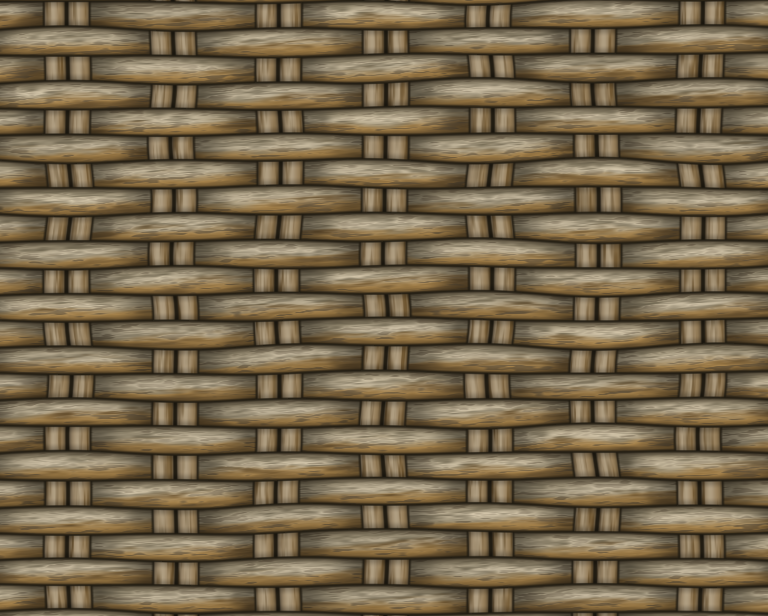
Reproduce this texture procedurally as a Shadertoy shader.

```glsl
// Woven wicker: horizontal strands pass over paired upright stakes, with the
// crossing alternating from row to row. Each strand and stake is shaded as a
// rounded rod, with streaks of stretched value noise for the fibres.

const float PI = 3.14159265;
const vec2 WEAVE = vec2(7.28, 23.21);    // stake pairs across, strand rows up
const vec2 ORIGIN = vec2(0.645, 0.14);
const float STRAND_REACH = 0.78;         // half length of a visible strand
const float BULGE = 0.045;               // swelling over the stakes

const vec3 SHADOW = vec3(0.13, 0.11, 0.07);
const vec3 UMBER = vec3(0.28, 0.24, 0.18);
const vec3 BROWN = vec3(0.40, 0.31, 0.18);
const vec3 AMBER = vec3(0.58, 0.45, 0.25);
const vec3 TAUPE = vec3(0.47, 0.43, 0.34);
const vec3 TAN = vec3(0.62, 0.54, 0.42);
const vec3 CREAM = vec3(0.78, 0.73, 0.63);

float hash(vec2 p) {
    vec3 q = fract(vec3(p.xyx) * 0.1031);
    q += dot(q, q.yzx + 33.33);
    return fract((q.x + q.y) * q.z);
}

float noise(vec2 p) {
    vec2 i = floor(p), f = fract(p);
    f = f * f * (3.0 - 2.0 * f);
    vec2 e = vec2(0.0, 1.0);
    return mix(mix(hash(i), hash(i + e.yx), f.x),
               mix(hash(i + e.xy), hash(i + e.yy), f.x), f.y);
}

// Fibres run along x; two scales of stretched noise.
float fibres(vec2 p, float seed) {
    p += vec2(seed * 91.0 + 40.0, seed * 57.0 + 40.0);
    return 0.6 * noise(p) + 0.4 * noise(p * vec2(2.3, 2.1) + 17.0);
}

// s runs along the strand, t goes from -1 at its bottom to 1 at its top.
vec3 strandColor(float s, float t, float seed) {
    float twist = t - 0.35 * s;
    float broad = fibres(vec2(s * 2.0, twist * 2.2), seed);
    float fine = fibres(vec2(s * 5.0, twist * 5.5), seed + 3.0);
    float along = 1.0 - smoothstep(0.2, 0.85, abs(s + 0.25 * (seed - 0.5)));

    vec3 c = mix(BROWN, AMBER, smoothstep(0.25, 0.75, broad + 0.2 * along));
    c = mix(c, TAUPE, smoothstep(-0.45, 0.2, twist + 0.9 * (broad - 0.5)));
    float ridge = (t - 0.2 - 0.12 * s) / 0.48;
    float sheen = exp(-ridge * ridge) * (0.35 + 0.65 * along);
    c = mix(c, CREAM, sheen * smoothstep(0.1, 0.75, fine * 0.6 + broad * 0.4));
    c = mix(c, UMBER, 0.65 * smoothstep(0.56, 0.78, fine) * (1.0 - 0.5 * sheen));
    c *= 0.92 + 0.24 * fine + 0.1 * (seed - 0.5);

    // Rounded underside and top, then the dip behind the stakes.
    c = mix(c, UMBER, 0.6 * smoothstep(0.5, 0.95, t));
    c = mix(c, BROWN * 0.7, 0.6 * smoothstep(0.5, 1.0, -t));
    c *= 1.0 - 0.3 * smoothstep(0.4, STRAND_REACH, abs(s));
    return mix(c, SHADOW, 0.9 * smoothstep(0.8, 1.0, abs(t)));
}

// u is the offset from the middle of the pair, t the height in the opening.
vec3 stakeColor(float u, float t, float y, float seed, float pixel) {
    float side = u < 0.0 ? -1.0 : 1.0;
    float x = (u - side * 0.116) / 0.1;
    float grain = fibres(vec2(y * 0.7, x * 3.0), seed + side);
    vec3 c = mix(BROWN, TAN, smoothstep(0.1, 0.65, grain));
    c = mix(c, CREAM, 0.4 * exp(-8.0 * (x + 0.15) * (x + 0.15)));
    c = mix(c, AMBER, 0.4 * smoothstep(0.0, 0.8, x));
    c *= 1.0 - 0.5 * pow(min(abs(x), 1.0), 4.0);
    float soft = pixel / 0.1;
    c = mix(c, SHADOW, smoothstep(1.0 - soft, 1.0 + soft, abs(x)));

    // Shade cast by the strands above and below.
    c *= 1.0 - 0.25 * smoothstep(0.3, 1.0, abs(t));
    return mix(c, SHADOW, 0.85 * smoothstep(0.86, 1.0, abs(t)));
}

void mainImage(out vec4 fragColor, in vec2 fragCoord) {
    vec2 uv = fragCoord / iResolution.xy;
    float pixel = WEAVE.x / iResolution.x;

    // Hand-made unevenness of the lattice.
    vec2 p = uv * WEAVE - ORIGIN;
    p.x += 0.07 * (noise(vec2(p.x + 20.0, p.y * 0.45 + 9.0)) - 0.5);
    p.y += 0.22 * (noise(vec2(p.x * 0.8 + 50.0, p.y * 0.3 + 31.0)) - 0.5);

    // Row whose swelling outline contains this point.
    float row = floor(p.y);
    float d = p.y - row - 0.5;
    float h = 0.5 + BULGE * cos(PI * (p.x - mod(row + 1.0, 2.0)));
    if (abs(d) > h) row += sign(d);

    // Strand of that row: centred on every second stake pair.
    float parity = mod(row + 1.0, 2.0);
    float middle = 2.0 * floor((p.x - parity) * 0.5 + 0.5) + parity;
    float s = p.x - middle;
    h = 0.5 + BULGE * cos(PI * s);
    float t = clamp((p.y - row - 0.5) / h, -1.0, 1.0);
    float side = s < 0.0 ? -1.0 : 1.0;
    float seed = hash(vec2(middle, row) + 60.0);

    // The strand ends where the stakes cross in front of it.
    vec3 strand = strandColor(s, t, seed);
    float stakeSeed = hash(vec2(middle + side, row * 0.5) + 80.0);
    vec3 stake = stakeColor(s - side, t, p.y, stakeSeed, pixel);
    float edge = abs(s) - STRAND_REACH;
    vec3 color = mix(strand, stake, smoothstep(-pixel, pixel, edge));
    color = mix(color, SHADOW, 0.6 * (1.0 - smoothstep(0.0, 0.022, abs(edge))));
    fragColor = vec4(color, 1.0);
}
```
